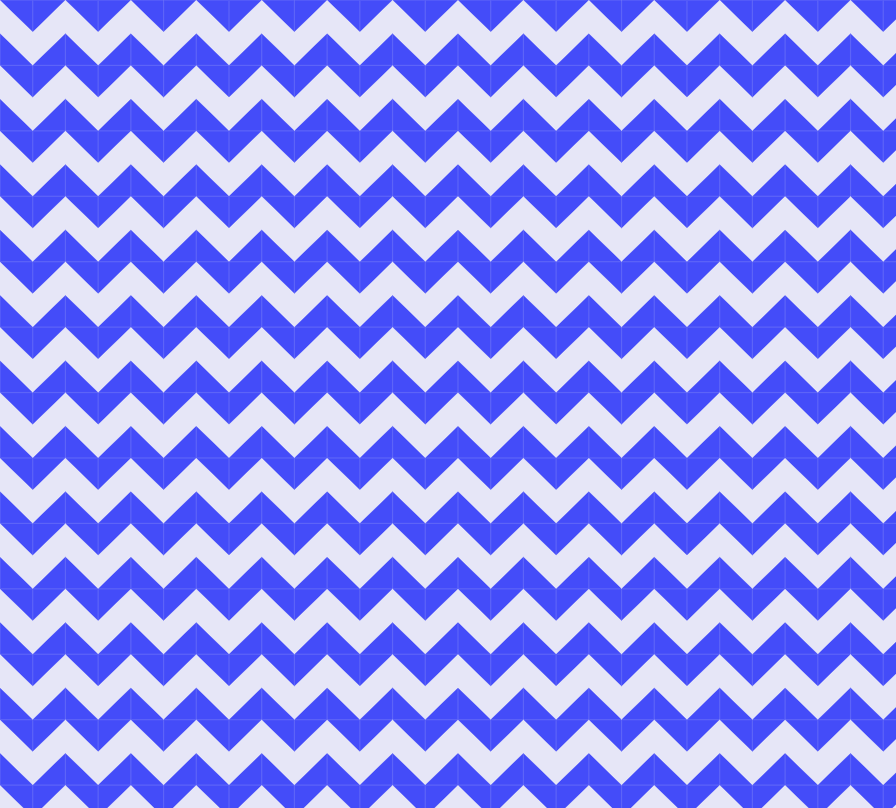
Reproduce this pattern procedurally as a Shadertoy shader.

```glsl
const float REPEATS_ACROSS = 13.695;
const float ZIGZAG_HEIGHT = 0.487;   // in repeats
const float PALE_THICKNESS = 0.512;  // in repeats, measured vertically
const float SEAM_WIDTH = 0.018;      // in repeats
const float SEAM_STRENGTH = 0.16;

const vec3 PALE = vec3(0.90, 0.90, 0.97);
const vec3 BLUE = vec3(0.265, 0.297, 0.975);

// Distance to the nearest multiple of the period
float distanceToRepeat(float x, float period) {
    return abs(fract(x / period + 0.5) - 0.5) * period;
}

// Antialiased coverage of a stripe centred on distance zero
float stripe(float dist, float width, float pixel) {
    float coverage = clamp((0.5 * width - dist) / pixel + 0.5, 0.0, 1.0);
    return coverage * min(1.0, width / pixel);
}

// Pale chevron bands with peaks at whole x and valleys halfway between
float chevron(vec2 p, float height, float thickness, float pixel) {
    float drop = 2.0 * height * distanceToRepeat(p.x, 1.0);
    float dist = distanceToRepeat(p.y - drop - 0.5 * thickness, 1.0);
    float slopeScale = length(vec2(1.0, 2.0 * height));
    return stripe(dist, thickness, pixel * slopeScale);
}

// Hairline joints through every peak, valley and row
float seams(vec2 p, float width, float pixel) {
    float vertical = stripe(distanceToRepeat(p.x, 0.5), width, pixel);
    float horizontal = stripe(distanceToRepeat(p.y, 1.0), width, pixel);
    return max(vertical, horizontal);
}

void mainImage(out vec4 fragColor, in vec2 fragCoord) {
    // Repeat units, measured down from the top left corner
    float pixel = REPEATS_ACROSS / iResolution.x;
    vec2 p = vec2(fragCoord.x, iResolution.y - fragCoord.y) * pixel;

    vec3 ground = mix(BLUE, PALE, SEAM_STRENGTH * seams(p, SEAM_WIDTH, pixel));
    float band = chevron(p, ZIGZAG_HEIGHT, PALE_THICKNESS, pixel);
    fragColor = vec4(mix(ground, PALE, band), 1.0);
}
```
